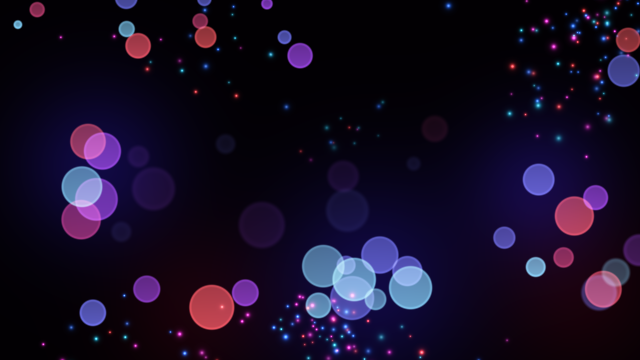
Give the GLSL for this background, as a Shadertoy shader.

```glsl
// Glowing bokeh discs and tiny coloured sparks scattered over a dark backdrop.

// Four random values in 0..1 from a 2D key, without sine.
vec4 hash4(vec2 key) {
    vec4 s = fract(key.xyxy * vec4(0.1031, 0.1030, 0.0973, 0.1099));
    s += dot(s, s.wzxy + 33.33);
    return fract((s.xxyz + s.yzzw) * s.zywx);
}

vec3 screenBlend(vec3 a, vec3 b) {
    return a + b - a * b;
}

vec3 discColour(float pick, float tint) {
    vec3 blue = vec3(0.36, 0.38, 0.80);
    vec3 violet = vec3(0.51, 0.23, 0.76);
    vec3 rose = mix(vec3(0.78, 0.28, 0.30), vec3(0.72, 0.22, 0.52), tint * tint);
    vec3 cyan = vec3(0.44, 0.72, 0.86);
    return pick < 0.30 ? blue : pick < 0.62 ? rose : pick < 0.86 ? violet : cyan;
}

vec3 sparkColour(float pick) {
    vec3 azure = vec3(0.10, 0.40, 1.00);
    vec3 cyan = vec3(0.08, 0.70, 0.85);
    vec3 magenta = vec3(0.90, 0.12, 0.80);
    vec3 red = vec3(1.00, 0.20, 0.22);
    return pick < 0.30 ? azure : pick < 0.52 ? cyan : pick < 0.80 ? magenta : red;
}

// Wide soft light around a centre.
float glow(vec2 p, vec2 centre, float radius) {
    vec2 q = (p - centre) / radius;
    return exp(-dot(q, q));
}

// Disc brightness: filled, slightly shaded, with a thin bright rim.
float discLight(vec2 q, float radius, float soft) {
    float edge = length(q) - radius;
    float inside = 1.0 - smoothstep(-soft, soft, edge);
    float rim = 1.0 - smoothstep(0.0, soft * 2.0, abs(edge + soft));
    float shade = 0.94 - 0.10 * q.y / radius;
    return inside * (shade + 0.22 * rim);
}

// Group of discs spread evenly over a box by a low-discrepancy sequence.
vec3 addDiscs(vec3 colour, vec2 p, vec2 centre, vec2 spread, int count,
              vec2 radii, float level, float soft, float seed) {
    for (int i = 0; i < count; i++) {
        vec4 h = hash4(vec2(float(i) + 1.0, seed));
        vec2 cell = fract(float(i) * vec2(0.7549, 0.5698) + seed * 0.37);
        vec2 q = p - centre - (cell * 2.0 - 1.0 + 0.2 * (h.xy - 0.5)) * spread;
        float radius = mix(radii.x, radii.y, h.x);
        float strength = level * mix(0.72, 1.0, h.y);
        float light = strength * discLight(q, radius, soft);
        colour = screenBlend(colour, min(discColour(h.z, h.w) * light, 1.0));
    }
    return colour;
}

// Group of sparks, densest at its centre; each has a pale core and a halo.
vec3 addSparks(vec3 colour, vec2 p, vec2 centre, vec2 spread, int count,
               float level, float seed) {
    for (int i = 0; i < count; i++) {
        vec4 place = hash4(vec2(float(i) + 1.0, seed));
        vec4 look = hash4(vec2(float(i) + 1.0, seed + 50.0));
        vec2 q = p - centre - (place.xy + place.zw - 1.0) * spread;
        float size = mix(0.0018, 0.0042, look.x * look.x);
        float d2 = dot(q, q) / (size * size);
        if (d2 > 60.0) continue;
        vec3 tint = sparkColour(look.y);
        vec3 light = tint * (exp(-d2 * 0.25) + 0.2 * exp(-d2 * 0.06));
        light += 0.5 * level * exp(-d2);
        light *= level * mix(0.35, 1.0, look.z);
        colour = screenBlend(colour, min(light, 1.0));
    }
    return colour;
}

void mainImage(out vec4 fragColor, in vec2 fragCoord) {
    vec2 p = fragCoord / iResolution.y;
    float sharp = max(0.003, 0.8 / iResolution.y);

    // Backdrop with blue and red haze
    vec3 blueHaze = vec3(0.055, 0.035, 0.25);
    vec3 redHaze = vec3(0.09, 0.005, 0.02);
    vec3 colour = vec3(0.008, 0.0, 0.012);
    colour += blueHaze * glow(p, vec2(0.27, 0.54), 0.22);
    colour += blueHaze * glow(p, vec2(1.03, 0.22), 0.28);
    colour += blueHaze * glow(p, vec2(1.50, 0.48), 0.20);
    colour += redHaze * glow(p, vec2(0.55, 0.14), 0.22);
    colour += redHaze * glow(p, vec2(1.60, 0.20), 0.24);

    // Faint, out-of-focus discs
    colour = addDiscs(colour, p, vec2(0.80, 0.50), vec2(0.55, 0.17), 9, vec2(0.018, 0.07), 0.16, 0.007, 3.0);
    colour = addDiscs(colour, p, vec2(1.66, 0.24), vec2(0.12, 0.07), 3, vec2(0.03, 0.05), 0.45, 0.005, 8.0);

    // Bright discs
    colour = addDiscs(colour, p, vec2(0.45, 0.91), vec2(0.46, 0.10), 11, vec2(0.012, 0.036), 0.9, sharp, 5.0);
    colour = addDiscs(colour, p, vec2(0.26, 0.53), vec2(0.04, 0.15), 5, vec2(0.045, 0.066), 0.92, sharp, 11.0);
    colour = addDiscs(colour, p, vec2(0.46, 0.16), vec2(0.28, 0.05), 4, vec2(0.034, 0.066), 0.95, sharp, 14.0);
    colour = addDiscs(colour, p, vec2(1.03, 0.21), vec2(0.16, 0.08), 9, vec2(0.024, 0.062), 0.92, sharp, 17.0);
    colour = addDiscs(colour, p, vec2(1.57, 0.35), vec2(0.17, 0.17), 7, vec2(0.024, 0.062), 0.92, sharp, 21.0);
    colour = addDiscs(colour, p, vec2(1.74, 0.87), vec2(0.03, 0.10), 2, vec2(0.030, 0.058), 0.9, sharp, 26.0);

    // Sparks: upper right, lower middle, bottom strip, upper left, dim middle
    colour = addSparks(colour, p, vec2(1.60, 0.88), vec2(0.42, 0.34), 75, 0.9, 31.0);
    colour = addSparks(colour, p, vec2(1.66, 0.93), vec2(0.10, 0.22), 32, 0.95, 32.0);
    colour = addSparks(colour, p, vec2(0.92, 0.07), vec2(0.16, 0.18), 42, 1.0, 33.0);
    colour = addSparks(colour, p, vec2(0.85, 0.06), vec2(0.80, 0.14), 45, 1.0, 34.0);
    colour = addSparks(colour, p, vec2(0.62, 0.88), vec2(0.52, 0.20), 24, 0.9, 35.0);
    colour = addSparks(colour, p, vec2(0.98, 0.63), vec2(0.20, 0.10), 14, 0.45, 36.0);

    fragColor = vec4(clamp(colour, 0.0, 1.0), 1.0);
}
```
